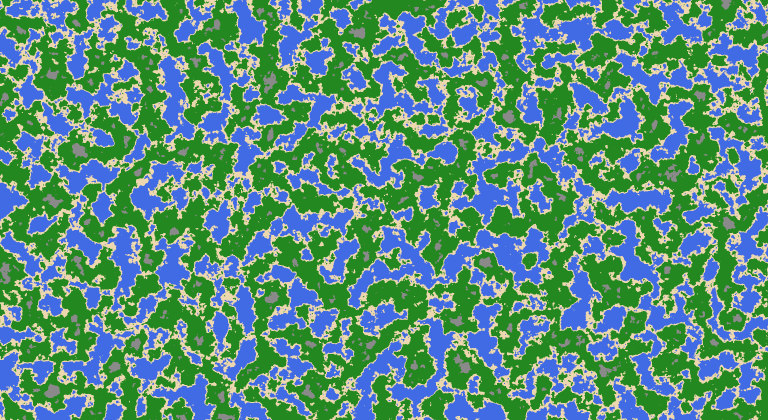
This texture is drawn by a Shadertoy shader. Its source:

```glsl
// Map of lakes, sandy shores, grassland and scattered rocks.
// Fractal gradient noise gives a height, which is cut into four flat colours;
// several samples per pixel smooth the ragged borders.

const vec3 WATER = vec3(0.255, 0.420, 0.895);
const vec3 SAND  = vec3(0.930, 0.845, 0.685);
const vec3 GRASS = vec3(0.138, 0.532, 0.120);
const vec3 ROCK  = vec3(0.545, 0.540, 0.540);

const float WATER_LEVEL = -0.133;  // heights where one ground meets the next
const float SAND_LEVEL  =  0.013;
const float GRASS_LEVEL =  0.515;

const float CELLS       = 17.5;    // noise cells over the canvas height
const int   OCTAVES     = 5;
const float PERSISTENCE = 0.55;    // amplitude ratio from octave to octave
const int   SAMPLES     = 3;       // samples per pixel along each axis

vec2 hash22(vec2 p)
{
    vec3 q = fract(p.xyx * vec3(0.1031, 0.1030, 0.0973));
    q += dot(q, q.yzx + 33.33);
    return fract((q.xx + q.yz) * q.zy);
}

// Slope contribution of one lattice corner
float corner(vec2 cell, vec2 toPoint)
{
    vec2 gradient = normalize(hash22(cell) - 0.5 + 1e-4);
    return dot(gradient, toPoint);
}

float gradientNoise(vec2 p)
{
    vec2 i = floor(p), f = p - i;
    vec2 w = f * f * f * (f * (f * 6.0 - 15.0) + 10.0);
    vec2 e = vec2(1.0, 0.0);
    float low  = mix(corner(i, f), corner(i + e.xy, f - e.xy), w.x);
    float high = mix(corner(i + e.yx, f - e.yx), corner(i + e.xx, f - e.xx), w.x);
    return mix(low, high, w.y);
}

float terrainHeight(vec2 p)
{
    float sum = 0.0, amplitude = 1.0;
    for (int i = 0; i < OCTAVES; i++)
    {
        sum += amplitude * gradientNoise(p);
        p = 2.0 * p + vec2(17.37, 9.71);  // shift so lattices do not line up
        amplitude *= PERSISTENCE;
    }
    return sum;
}

vec3 groundColor(float h)
{
    if (h < WATER_LEVEL) return WATER;
    if (h < SAND_LEVEL)  return SAND;
    if (h < GRASS_LEVEL) return GRASS;
    return ROCK;
}

void mainImage(out vec4 fragColor, in vec2 fragCoord)
{
    // Average a regular grid of samples inside the pixel
    vec3 total = vec3(0.0);
    for (int y = 0; y < SAMPLES; y++)
    for (int x = 0; x < SAMPLES; x++)
    {
        vec2 offset = (vec2(x, y) + 0.5) / float(SAMPLES) - 0.5;
        vec2 p = (fragCoord + offset) / iResolution.y;
        total += groundColor(terrainHeight(p * CELLS + 3.3));
    }
    fragColor = vec4(total / float(SAMPLES * SAMPLES), 1.0);
}
```
